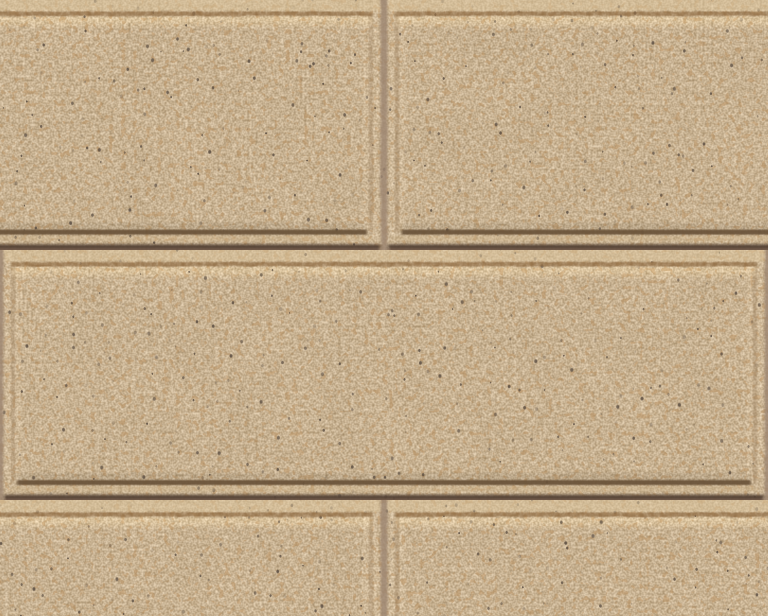
Reproduce this texture procedurally as a WebGL 1 fragment shader.

```glsl
precision highp float;
// Sandstone blocks in running bond, each with a beveled, grooved border.

uniform vec2 u_resolution;

float hash(vec2 p) {
  return fract(sin(dot(p, vec2(127.1, 311.7))) * 43758.545);
}

vec2 gradient(vec2 cell) {
  float a = 6.28318 * hash(cell);
  return vec2(cos(a), sin(a));
}

float gradientNoise(vec2 p) {
  vec2 i = floor(p), f = fract(p);
  vec2 u = f * f * f * (f * (f * 6.0 - 15.0) + 10.0);
  vec2 e = vec2(1.0, 0.0);
  float a = dot(gradient(i), f);
  float b = dot(gradient(i + e.xy), f - e.xy);
  float c = dot(gradient(i + e.yx), f - e.yx);
  float d = dot(gradient(i + e.xx), f - e.xx);
  return mix(mix(a, b, u.x), mix(c, d, u.x), u.y);
}

// Soft line centred on d = 0
float groove(float d, float halfWidth) {
  return 1.0 - smoothstep(0.25 * halfWidth, halfWidth, abs(d));
}

// Dark mineral specks, at most one per cell
float specks(vec2 p) {
  vec2 cell = floor(p);
  float cover = 0.0;
  for (int j = -1; j <= 1; j++) {
    for (int i = -1; i <= 1; i++) {
      vec2 c = cell + vec2(float(i), float(j));
      vec2 center = c + vec2(hash(c + 3.7), hash(c + 9.2));
      float radius = mix(0.07, 0.15, hash(c + 21.4));
      float strength = smoothstep(0.5, 1.0, hash(c + 5.1));
      float d = length((p - center) * vec2(1.0, 0.8));
      cover = max(cover, strength * (1.0 - smoothstep(0.3 * radius, radius, d)));
    }
  }
  return cover;
}

// Grainy stone surface
vec3 sandstone(vec2 p) {
  float fine = gradientNoise(p * 118.0 + 0.37);
  float medium = gradientNoise(p * 57.0 + 13.1);
  float rust = gradientNoise(p * 41.0 + 71.3) + 0.5 * gradientNoise(p * 83.0 + 5.9);
  float cloud = gradientNoise(p * 5.0 + 31.7) + 0.6 * gradientNoise(p * 13.0);
  vec3 color = vec3(0.785, 0.70, 0.575) + 0.02 * cloud;
  color += fine * vec3(0.14, 0.145, 0.15) + medium * vec3(0.09, 0.10, 0.115);
  color = mix(color, vec3(0.72, 0.56, 0.37), 0.5 * smoothstep(0.08, 0.5, rust + 0.1 * cloud));
  return mix(color, vec3(0.33, 0.28, 0.24), 0.8 * specks(p * 16.0));
}

void main() {
  // One unit is the height of a course
  vec2 uv = gl_FragCoord.xy / u_resolution;
  vec2 p = vec2(uv.x * 3.072, (1.0 - uv.y) * 2.46 + 0.002);
  float course = floor(p.y);
  float x = mod(p.x + 1.536 * (1.0 - mod(course, 2.0)), 3.072);

  // Distances to the block edges, slightly worn
  float wear = 0.004 * gradientNoise(p * 22.0);
  float side = min(x, 3.072 - x) + wear;
  float top = p.y - course;
  float bottom = 1.0 - top;
  top += wear;

  vec3 color = sandstone(p);
  float grain = 0.8 + 0.5 * gradientNoise(p * 48.0 + 8.3);

  // Upright joint with its faint inner groove
  float panel = smoothstep(0.05, 0.07, top) * smoothstep(0.06, 0.08, bottom);
  color += 0.025 * groove(side - 0.033, 0.018);
  color = mix(color, vec3(0.62, 0.51, 0.38), 0.42 * panel * grain * groove(side - 0.052, 0.014));
  color += 0.025 * panel * groove(side - 0.074, 0.02);
  color = mix(color, vec3(0.61, 0.52, 0.44), 0.8 * (1.0 - smoothstep(0.005, 0.022, side)));

  // Sunlit upper rim, groove and bevel
  float inset = smoothstep(0.035, 0.055, side);
  float rim = (1.0 - smoothstep(0.038, 0.054, top)) * smoothstep(0.005, 0.025, side);
  color = mix(color, vec3(0.87, 0.78, 0.62), 0.5 * rim);
  color += vec3(0.07, 0.065, 0.045) * inset * smoothstep(0.06, 0.075, top)
         * (1.0 - smoothstep(0.08, 0.125, top));
  color = mix(color, vec3(0.57, 0.43, 0.27), 0.85 * inset * grain * groove(top - 0.057, 0.014));

  // Shaded lower groove and lit ledge
  float lowerInset = smoothstep(0.06, 0.08, side);
  color *= 1.0 - 0.06 * lowerInset * groove(bottom - 0.09, 0.03);
  color = mix(color, vec3(0.41, 0.32, 0.22), 0.92 * lowerInset * groove(bottom - 0.071, 0.016));
  color = mix(color, vec3(0.81, 0.71, 0.55), 0.35 * inset * groove(bottom - 0.046, 0.016));

  // Deep shadow of the bed joint
  float shadow = 1.0 - smoothstep(0.012, 0.033, bottom);
  vec3 shadowColor = mix(vec3(0.42, 0.33, 0.27), vec3(0.32, 0.25, 0.20),
                         smoothstep(0.0, 0.014, bottom));
  color = mix(color, shadowColor, 0.93 * shadow * smoothstep(0.002, 0.03, side));

  gl_FragColor = vec4(clamp(color, 0.0, 1.0), 1.0);
}
```
